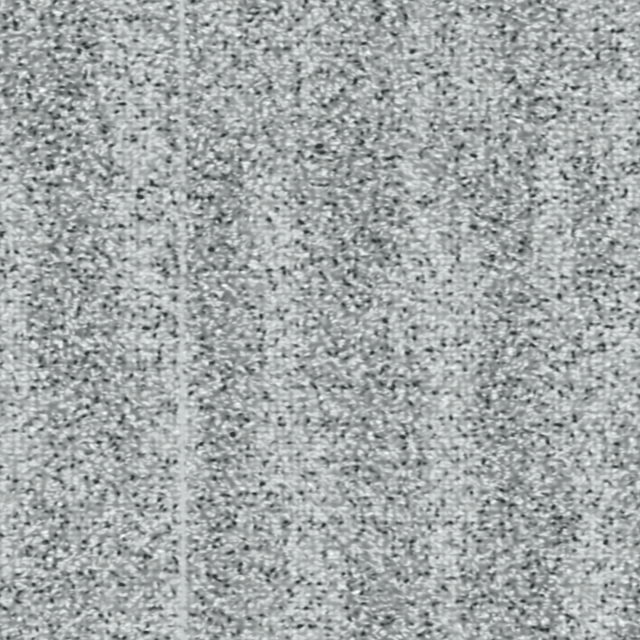
This texture is drawn by a Shadertoy shader. Its source:

```glsl
// Grey looped-pile carpet with soft vertical strips, dark pits and one pale seam.

const float TAU = 6.28318;
const vec3 DARK_YARN = vec3(0.31, 0.33, 0.33);
const vec3 MID_YARN = vec3(0.65, 0.672, 0.667);
const vec3 PALE_YARN = vec3(0.81, 0.832, 0.828);

vec3 hash3(vec2 p, float seed) {
    vec3 q = fract((p.xyx + seed * 17.0) * vec3(0.1031, 0.1030, 0.0973));
    q += dot(q, q.yxz + 33.33);
    return fract((q.xxy + q.yzz) * q.zyx);
}

mat2 rotate(float angle) {
    float c = cos(angle), s = sin(angle);
    return mat2(c, -s, s, c);
}

// Cellular sum of soft ellipses, one per cell.
// sharp: inverse radii; turn: mean angle and spread; heights: range, cut at zero.
float tufts(vec2 p, float jitter, vec2 sharp, vec2 turn, vec2 heights, float seed) {
    vec2 cell = floor(p);
    float sum = 0.0;
    for (int j = -1; j <= 1; j++) {
        for (int i = -1; i <= 1; i++) {
            vec2 id = cell + vec2(i, j);
            vec3 place = hash3(id, seed);
            vec3 style = hash3(id, seed + 5.0);
            vec2 centre = id + 0.5 + jitter * (place.xy - 0.5);
            float angle = turn.x + turn.y * (style.x - 0.5);
            vec2 q = rotate(angle) * (p - centre) * sharp;
            float height = max(mix(heights.x, heights.y, style.y), 0.0);
            sum += height * exp(-dot(q, q));
        }
    }
    return sum;
}

// Layered sines along the length of one strip.
float stripTone(float id, float y, float seed) {
    vec3 h = hash3(vec2(id, id * 3.0), seed);
    return 0.65 * sin(y * mix(3.0, 8.0, h.x) + TAU * h.y)
         + 0.35 * sin(y * 19.0 + TAU * h.z);
}

float strips(vec2 uv, float count, float seed) {
    float x = uv.x * count;
    float id = floor(x);
    return mix(stripTone(id, uv.y, seed), stripTone(id + 1.0, uv.y, seed),
               smoothstep(0.3, 0.7, fract(x)));
}

float softLine(float offset, float width) {
    float t = offset / width;
    return exp(-t * t);
}

vec3 yarnColor(float shade) {
    vec3 low = mix(DARK_YARN, MID_YARN, (shade - 0.32) / 0.34);
    vec3 high = mix(MID_YARN, PALE_YARN, (shade - 0.66) / 0.16);
    return shade < 0.66 ? low : high;
}

void mainImage(out vec4 fragColor, in vec2 fragCoord) {
    vec2 uv = fragCoord / iResolution.y;

    // Zones: 1 is pale, regular loops; 0 is grey, tangled pile
    float broad = cos(TAU * (uv.x - 0.22) / 0.24);
    float zone = 0.6 * strips(uv, 14.0, 1.0) + 0.4 * strips(uv, 34.0, 2.0) + 0.35 * broad;
    zone = smoothstep(-0.75, 0.75, zone);

    // Pile layers
    float lean = 0.6 * sin(9.0 * uv.y + 5.0 * uv.x);
    float loops = tufts(uv * vec2(88.0, 104.0), mix(0.8, 0.4, zone), vec2(2.2, 2.5),
                        vec2(lean, 1.6), vec2(0.5, 1.0), 3.0);
    float grain = tufts(uv * vec2(140.0, 185.0), 0.9, vec2(1.7, 2.6),
                        vec2(lean, 2.2), vec2(-0.5, 1.0), 4.0);
    float pits = tufts(uv * vec2(100.0, 112.0), 0.75, vec2(2.0, 3.1),
                       vec2(-lean, 2.4), vec2(-1.1, 1.0), 6.0);

    float shade = 0.655 + mix(-0.045, 0.045, zone);
    shade += 0.27 * (loops - 0.43);
    shade += mix(0.35, 0.24, zone) * (grain - 0.237);
    shade -= mix(0.44, 0.54, zone) * (pits - 0.12);

    // Pale seam and a faint cross row
    float seam = softLine(uv.x - 0.285 - 0.001 * sin(uv.y * 11.0), 0.005);
    shade = mix(shade, 0.84, seam * (0.7 + 0.15 * sin(uv.y * 7.0)));
    float crossRow = softLine(uv.y - 0.466, 0.003) * (1.0 - smoothstep(0.45, 0.55, uv.x));
    shade += 0.07 * crossRow;

    // Soft limit on the highlights
    shade = min(shade, 0.79 + 0.5 * (shade - 0.79));
    fragColor = vec4(yarnColor(max(shade, 0.2)), 1.0);
}
```
